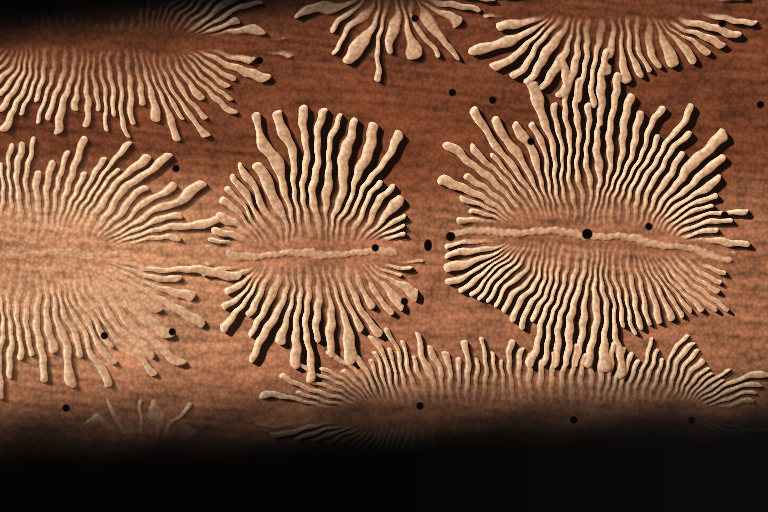
Give the GLSL for this texture, as a WebGL 2 fragment shader.

```glsl
#version 300 es
precision highp float;
// Bark-beetle galleries: fans of raised tunnels on brown wood in raking light.
uniform vec2 u_resolution;
out vec4 fragColor;

float hash(vec2 p) {
    p = fract(p * vec2(0.1031, 0.1173));
    p += dot(p, p.yx + 33.33);
    return fract((p.x + p.y) * p.x * 7.31 + p.y * 3.7);
}

// Cellular noise: distance to the nearest jittered point.
float cells(vec2 p) {
    vec2 base = floor(p);
    float nearest = 1.5;
    for (int j = -1; j <= 1; j++)
    for (int i = -1; i <= 1; i++) {
        vec2 c = base + vec2(i, j);
        vec2 site = c + vec2(hash(c + 7.0), hash(c + 91.0));
        nearest = min(nearest, length(p - site));
    }
    return nearest;
}

// One fan in elliptic coordinates: the tunnels follow hyperbolas off a central gallery.
// reach = tunnel length above, below and sideways, then half the gallery (negative: none).
float fan(vec2 p, vec2 center, float tilt, float bend, float focus, vec4 reach, float count) {
    vec2 q = p - center;
    q += tilt * vec2(q.y, -q.x);
    q.y += bend * q.x * q.x;
    float left = length(q + vec2(focus, 0.0)), right = length(q - vec2(focus, 0.0));
    float mu = acosh(max(1.0, (left + right) / (2.0 * focus)));
    float nu = acos(clamp((left - right) / (2.0 * focus), -1.0, 1.0));
    float side = step(0.0, q.y);

    float lane = nu * count / 3.14159 + 0.25 * sin(nu * 9.0 + mu * 4.0 + center.x * 20.0);
    float id = floor(lane) + 57.0 * side + floor(center.x * 90.0);
    float metric = focus * sqrt(sinh(mu) * sinh(mu) + sin(nu) * sin(nu));
    float spacing = metric * 3.14159 / count;
    float width = min(0.33 * spacing, 0.0088) * (0.85 + 0.3 * hash(vec2(id, 8.0)));
    float extent = mix(reach.z, mix(reach.y, reach.x, side), sin(nu));
    float tip = asinh(extent * (0.68 + 0.42 * hash(vec2(id, 3.0))) / focus);
    float across = (fract(lane) - 0.5) * spacing;
    float beyond = max(0.0, (mu - tip) * metric);
    float r = length(vec2(across, beyond)) / max(width, 0.0005);
    float start = smoothstep(0.006, 0.03, abs(q.y)) * mix(0.4, 1.0, smoothstep(0.02, 0.14, mu * focus));
    float tunnel = sqrt(max(0.0, 1.0 - r * r)) * start * (0.3 + 0.7 * width / 0.0088);

    // Central gallery, beaded along its length.
    float beads = 0.008 + 0.001 * sin(q.x * 420.0);
    float g = length(vec2(max(0.0, abs(q.x) - reach.w), q.y)) / beads;
    return max(tunnel, 0.45 * sqrt(max(0.0, 1.0 - g * g)));
}

float relief(vec2 p) {
    p += 0.0035 * vec2(sin(p.y * 47.0 + 3.0 * sin(p.x * 19.0)), sin(p.x * 41.0 + 2.0 * sin(p.y * 31.0)));
    p += 0.0012 * vec2(sin(p.y * 163.0 + p.x * 70.0), sin(p.x * 151.0 - p.y * 60.0));
    float h = fan(p, vec2(0.61, 0.505), 0.02, 0.0, 0.11, vec4(0.27, 0.22, 0.17, 0.16), 24.0);
    h = max(h, fan(p, vec2(1.155, 0.542), -0.09, 0.3, 0.15, vec4(0.335, 0.25, 0.25, 0.275), 37.0));
    h = max(h, 0.8 * fan(p, vec2(0.03, 0.505), 0.0, 0.0, 0.17, vec4(0.22, 0.28, 0.42, 0.22), 38.0));
    h = max(h, 0.85 * fan(p, vec2(0.18, 0.925), -0.04, 0.0, 0.19, vec4(0.03, 0.17, 0.38, -1.0), 38.0));
    h = max(h, fan(p, vec2(1.19, 0.985), 0.0, 0.0, 0.12, vec4(0.03, 0.17, 0.26, -1.0), 21.0));
    h = max(h, fan(p, vec2(0.77, 1.03), 0.0, 0.0, 0.05, vec4(0.03, 0.18, 0.18, -1.0), 13.0));
    h = max(h, 0.85 * fan(p, vec2(1.03, 0.19), 0.0, 0.0, 0.33, vec4(0.135, 0.02, 0.4, -1.0), 56.0));
    return max(h, 0.7 * fan(p, vec2(0.29, 0.12), 0.0, 0.0, 0.06, vec4(0.1, 0.02, 0.13, -1.0), 8.0));
}

// Sparse round exit holes, one candidate per grid cell.
float holes(vec2 p) {
    vec2 g = p * 13.0, c = floor(g);
    vec2 site = c + 0.25 + 0.5 * vec2(hash(c + 5.0), hash(c + 63.0));
    float size = 0.09 * step(0.88, hash(c + 21.0));
    float d = max((size - length(g - site)) / 13.0 - 0.002 * step(size, 0.0), 0.010 - length(p - vec2(1.147, 0.543)));
    d = max(d, 0.009 - length((p - vec2(0.836, 0.521)) * vec2(1.2, 0.8)));
    d = max(d, 0.009 - length(p - vec2(0.88, 0.538)));
    return smoothstep(-0.002, 0.002, d);
}

void main() {
    vec2 p = gl_FragCoord.xy / u_resolution * vec2(1.5, 1.0);
    float grit = cells(p * 120.0), crumbs = cells(p * vec2(38.0, 60.0));
    float grain = sin(p.y * 210.0 + 5.0 * sin(p.x * 7.0 + p.y * 23.0)) * sin(p.x * 17.0 + p.y * 80.0);
    float blotch = sin(p.x * 13.0 + 2.0 * sin(p.y * 17.0)) * sin(p.y * 21.0 + 2.0 * sin(p.x * 9.0));

    // Relief, and shadows marched towards the light at upper left.
    float height = relief(p);
    vec2 toLight = vec2(-0.0044, 0.0034);
    float shadow = 0.0, slope = 0.0;
    for (int i = 1; i <= 3; i++) {
        float rise = relief(p + toLight * float(i)) - height;
        if (i == 1) slope = -rise;
        shadow = max(shadow, rise - 0.14 * float(i));
    }

    // Wood: red-brown above, paler around the lower and left galleries.
    float red = smoothstep(0.54, 0.7, p.y + 0.04 * blotch);
    float pale = (1.0 - smoothstep(0.25, 0.65, p.x)) * smoothstep(0.2, 0.36, p.y) * (1.0 - smoothstep(0.58, 0.72, p.y));
    vec3 wood = mix(vec3(0.58, 0.37, 0.26), vec3(0.43, 0.235, 0.15), red);
    wood = mix(wood, vec3(0.74, 0.53, 0.38), 0.75 * pale);
    wood *= 1.0 + 0.1 * grain + 0.1 * blotch + 0.3 * (0.45 - grit) + 0.25 * (0.45 - crumbs);

    // Crumbly frass on the ridges.
    vec3 frass = mix(vec3(0.62, 0.41, 0.28), vec3(0.99, 0.85, 0.69), clamp(0.42 + 0.95 * slope, 0.0, 1.0));
    frass *= 1.12 - 0.25 * grit - 0.12 * crumbs;
    vec3 color = mix(wood, frass, smoothstep(0.06, 0.55, height));
    float depth = mix(0.6, 0.96, smoothstep(0.15, 0.6, p.x));
    color = mix(color, vec3(0.08, 0.045, 0.025), depth * smoothstep(0.06, 0.48, shadow));
    color = mix(color, vec3(0.05, 0.025, 0.015), holes(p));

    // Sunlit band between the dark top-left corner and the dark lower edge.
    float top = 1.0 - smoothstep(0.86 + 0.11 * p.x, 0.98 + 0.11 * p.x, p.y);
    float bottom = smoothstep(0.085, 0.27, p.y - 0.03 * p.x + 0.008 * blotch);
    float light = top * bottom * (1.0 + 0.08 * exp(-9.0 * (p.y - 0.5) * (p.y - 0.5)));
    vec3 ambient = vec3(0.02, 0.016, 0.015) + 0.025 * smoothstep(0.7, 1.5, p.x) * (1.0 - bottom);
    fragColor = vec4(color * light + ambient * (1.0 - top * bottom), 1.0);
}
```
